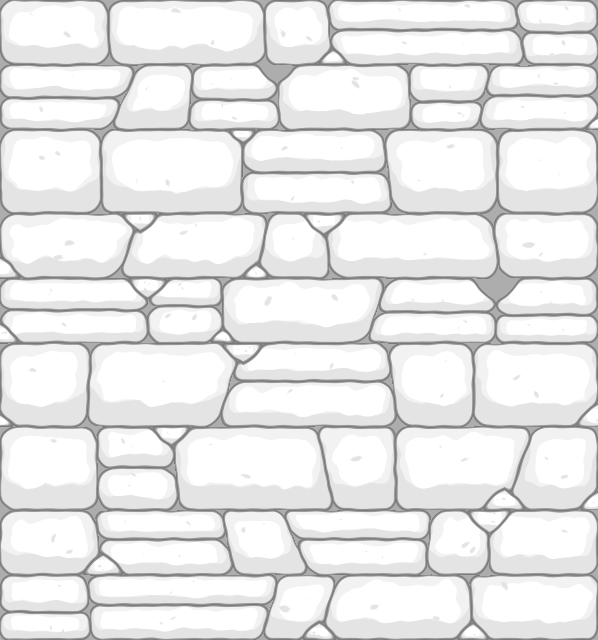
Give the GLSL for this texture, as a Shadertoy shader.

```glsl
// A cartoon wall of pale rounded stones laid in nine uneven courses.
// Each pixel finds its course and cell, then a stone or corner pebble by
// distance functions; sines and cellular noise roughen the flat shading.

const float GAP = 0.0026;      // half width of a joint
const float OUTLINE = 0.0036;  // dark band around every stone
const vec3 MORTAR = vec3(0.68);
const vec3 LINE_SOFT = vec3(0.58);
const vec3 LINE_CORE = vec3(0.47);
const vec3 RIM = vec3(0.95);
const vec3 SHADE = vec3(0.895);
const vec3 FACE = vec3(1.0);

struct Stone { float d; vec2 q; vec2 halfSize; float id; };

float hash(vec2 p) {
    return fract(sin(dot(p, vec2(127.1, 311.7))) * 43758.547);
}

vec2 hash2(vec2 p) {
    return vec2(hash(p), hash(p + 37.3));
}

// Layered sines, about -1 to 1
float wobble(vec2 p) {
    return 0.5 * sin(p.x + 1.7 * sin(p.y * 0.8))
         + 0.3 * sin(p.y * 1.9 + 1.3 * sin(p.x * 1.4))
         + 0.2 * sin(p.x * 3.1 - p.y * 2.7);
}

// Distance to the nearest scattered point
float cellular(vec2 p) {
    float nearest = 2.0;
    for (int k = 0; k < 9; k++) {
        vec2 cell = floor(p) + vec2(k % 3 - 1, k / 3 - 1);
        nearest = min(nearest, length(cell + hash2(cell) - p));
    }
    return nearest;
}

float roundBox(vec2 q, vec2 h, float r) {
    vec2 a = abs(q) - h + r;
    return length(max(a, 0.0)) + min(max(a.x, a.y), 0.0) - r;
}

float smoothMax(float a, float b, float k) {
    float t = max(k - abs(a - b), 0.0) / k;
    return max(a, b) + t * t * k * 0.25;
}

float cover(float d, float px) {
    return 1.0 - smoothstep(-px, px, d);
}

// Bottom, top and index of the course; the bit mask marks the tall ones
vec3 findCourse(float y) {
    float base = 0.0, height = 0.1013;
    for (int i = 0; i < 9; i++) {
        height = ((76 >> i) & 1) == 1 ? 0.1307 : 0.1013;
        if (y < base + height || i == 8) return vec3(base, base + height, float(i));
        base += height;
    }
    return vec3(base, base + height, 8.0);
}

// Position of upright joint i, leaning with the height v in its course
float jointX(float i, float count, float row, float v, float width) {
    if (i < 0.5) return 0.0;
    if (i > count - 0.5) return width;
    float lean = 2.0 * hash(vec2(i, row + 51.0)) - 1.0;
    float jitter = 0.7 * (hash(vec2(i, row + 11.0)) - 0.5);
    return width * (i + jitter) / count + 0.45 * lean * lean * lean * v;
}

Stone findStone(vec2 p, float width) {
    vec3 course = findCourse(p.y);
    float row = course.z, low = course.x, high = course.y;
    float mid = 0.5 * (low + high), v = p.y - mid;
    float count = 5.0 + floor(2.0 * hash(vec2(row, 4.0)));
    float i = 0.0;
    for (float k = 1.0; k < 7.0; k++)
        if (k < count && p.x > jointX(k, count, row, v, width)) i = k;

    // Some wide cells hold two flat stones
    float span = jointX(i + 1.0, count, row, 0.0, width) - jointX(i, count, row, 0.0, width);
    float id = i + row * 17.0;
    if (span > 0.11 && hash(vec2(id, 2.0)) < 0.33) {
        float seam = mid + 0.016 * (hash(vec2(id, 3.0)) - 0.5);
        if (p.y > seam) { low = seam; id += 200.0; } else high = seam;
    }
    float x0 = jointX(i, count, row, v, width), x1 = jointX(i + 1.0, count, row, v, width);
    vec2 q = p - 0.5 * vec2(x0 + x1, low + high);
    vec2 h = max(0.5 * vec2(x1 - x0, high - low) - GAP, 0.004);
    float radius = min(0.014 + 0.012 * hash(vec2(id, 5.0)), 0.7 * min(h.x, h.y));
    Stone s = Stone(roundBox(q, h, radius), q, h, id);

    // Pebbles, or bare holes, cut the corners beside some joints
    for (float k = 0.0; k < 2.0; k++) {
        vec2 key = vec2(i + k, row + 80.0);
        if (hash(key) > 0.42) continue;
        float side = hash(key + 7.0) < 0.5 ? -1.0 : 1.0;
        float endY = side > 0.0 ? course.y : course.x;
        float size = mix(0.018, 0.032, hash(key + 9.0));
        vec2 c = p - vec2(jointX(i + k, count, row, endY - mid, width), endY);
        float reach = mix(length(c), 0.8 * (abs(c.x) + abs(c.y)), 0.6);
        s.d = smoothMax(s.d, size + GAP - reach, 0.008);
        float pebble = smoothMax(reach - size + GAP, GAP - abs(c.y), 0.007);
        if (hash(key + 13.0) < 0.8 && pebble < s.d)
            s = Stone(pebble, c + vec2(0.0, side * size * 0.45), size * vec2(0.8, 0.5), id + 500.0);
    }
    return s;
}

// Flat tones: bright face, light upper rim, grey underside, small chips
vec3 stoneColor(Stone s, vec2 p, float px) {
    vec2 h = s.halfSize;
    float scale = min(1.0, h.y / 0.045);
    float rough = scale * (0.005 * wobble(p * 55.0 + s.id) + 0.012 * (cellular(p * 24.0) - 0.45));
    vec2 faceHalf = vec2(h.x - min(0.015, 0.3 * h.x), 0.6 * h.y);
    float face = roundBox(s.q - vec2(0.0, 0.17 * h.y), faceHalf, 0.7 * min(faceHalf.x, faceHalf.y)) + rough;
    float light = roundBox(s.q - vec2(0.0, 0.4 * h.y), h * vec2(0.96, 0.84), 0.5 * min(h.x, h.y))
                + 0.7 * rough + 0.002 * wobble(p.yx * 70.0);
    vec3 color = mix(SHADE, RIM, cover(light, px));
    color = mix(color, FACE, cover(face, px));
    for (float k = 0.0; k < 2.0; k++) {
        vec2 key = vec2(s.id, 20.0 + k);
        vec2 c = s.q - (hash2(key) - vec2(0.5, 0.35)) * h * 1.1;
        float a = 6.28 * hash(key + 3.0);
        c = mat2(cos(a), -sin(a), sin(a), cos(a)) * c;
        float chip = length(c * vec2(0.5, 1.0)) - scale * 0.0045 * hash(key + 5.0);
        color = mix(color, SHADE, cover(chip + 0.001 * wobble(p * 300.0), px));
    }
    return color;
}

void mainImage(out vec4 fragColor, in vec2 fragCoord) {
    float px = 0.7 / iResolution.y;
    vec2 p = fragCoord / iResolution.y;
    vec2 bent = p + 0.0013 * vec2(wobble(p * 75.0), wobble(p.yx * 65.0 + 4.0));
    Stone s = findStone(bent, iResolution.x / iResolution.y);

    vec3 line = mix(LINE_SOFT, LINE_CORE, smoothstep(0.001, GAP, s.d));
    vec3 color = mix(MORTAR, line, cover(s.d - OUTLINE, px));
    color = mix(color, stoneColor(s, p, px), cover(s.d, px));
    fragColor = vec4(color, 1.0);
}
```
